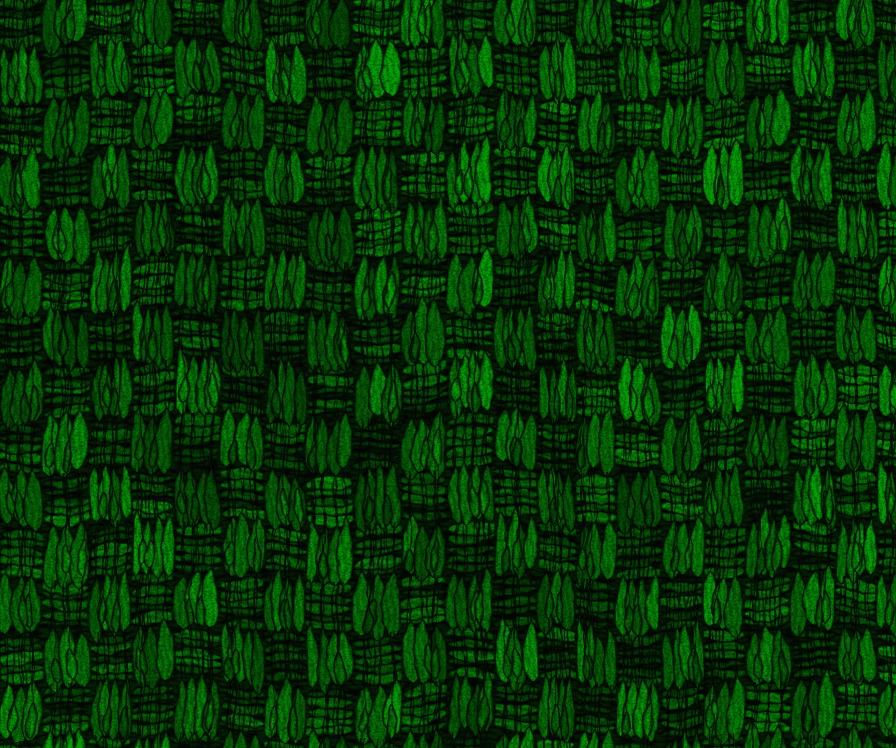
A Shadertoy shader for this texture:

```glsl
// Green basket weave: upright tufts of pointed blades alternate with cells of
// level lens-shaped strands. Every blade is a bent spindle placed by a hashed
// loop, layered with dark rims, then grained with stretched cellular noise.

vec3 hash3(vec3 p) {
    p = fract(p * vec3(0.1031, 0.1030, 0.0973));
    p += dot(p, p.yxz + 33.33);
    return fract((p.xxy + p.yxx) * p.zyx);
}

// Distance to the nearest scattered point
float cellular(vec2 p) {
    vec2 cell = floor(p);
    float nearest = 2.0;
    for (int y = -1; y <= 1; y++)
    for (int x = -1; x <= 1; x++) {
        vec2 c = cell + vec2(x, y);
        nearest = min(nearest, length(c + hash3(vec3(c, 7.0)).xy - p));
    }
    return nearest;
}

// Positive inside a wavy spindle; q.x runs across it and q.y along it
float spindle(vec2 q, vec2 halfSize, float taper, float seed) {
    float t = q.y / halfSize.y;
    q.x += 0.022 * sin(q.y * 6.0 + seed) + 0.008 * sin(q.y * 19.0 + seed * 3.0);
    float width = halfSize.x * pow(max(1.0 - t * t, 0.0), 0.6) * (1.0 - taper * t);
    return width - abs(q.x) - 0.01;
}

void mainImage(out vec4 fragColor, in vec2 fragCoord) {
    vec2 uv = fragCoord / iResolution.xy;
    vec2 p = uv * vec2(20.4, 14.05) + vec2(0.0, 0.78);
    float soft = 20.4 / iResolution.x;

    // Hand-woven drift of the rows and columns
    float bulge = (uv.x - 0.55) * 9.0;
    p += vec2(0.04 * sin(p.x * 1.9 + 0.6) + 0.03 * sin(p.y * 2.3) - 0.25 * exp(-bulge * bulge),
              0.06 * sin(p.x * 0.9 + 1.0) + 0.04 * sin(p.x * 2.1 + p.y));

    float grainUpright = cellular(p * vec2(11.0, 5.0));
    float grainLevel = cellular(p * vec2(3.5, 13.0));
    float fine = cellular(p * vec2(19.0, 23.0));

    // Shadowed ground with faint level threads
    float green = 0.02 + 0.2 * smoothstep(0.75, 0.2, grainLevel) * (0.25 + fine) * 0.6;

    // Own cell first, then the tufts reaching in from above and below
    for (int k = 0; k < 3; k++) {
        float dy = k == 0 ? 0.0 : (k == 1 ? 1.0 : -1.0);
        vec2 id = floor(p) + vec2(0.0, dy);
        bool upright = mod(id.x + id.y, 2.0) > 0.5;
        if (!upright && k > 0) continue;

        vec2 q = p - id - 0.5;
        vec2 f = upright ? q : q.yx;
        vec3 cellRandom = hash3(vec3(id, 50.0));
        float count = upright ? 3.0 + floor(cellRandom.x * 2.0) : 5.0;
        float total = upright ? count + 2.0 : count;
        float side = smoothstep(0.0, 0.05, 0.5 - abs(q.x));
        float grain = upright ? grainUpright : grainLevel;

        for (float i = 0.0; i < 7.0; i++) {
            if (i >= total) break;
            vec3 r = hash3(vec3(id, i + 1.0));
            vec2 centre = vec2(((i + 0.5) / count - 0.5) * 0.9 + (r.x - 0.5) * 0.09,
                               (r.y - 0.5) * (upright ? 0.2 : 0.16));
            vec2 halfSize = upright ? vec2(0.66 / count, 0.5 + 0.13 * r.z)
                                    : vec2(0.065 + 0.075 * r.z, 0.53 + 0.08 * r.x);
            // Short leaves lying in front of the tuft
            if (i >= count) {
                centre = vec2((r.x - 0.5) * 0.7, -0.26 + 0.2 * r.y);
                halfSize = vec2(0.075 + 0.04 * r.z, 0.22 + 0.12 * r.x);
            }
            float d = spindle(f - centre, halfSize, upright ? 0.3 : 0.0, r.x * 40.0);
            d += 0.03 * (0.45 - grain);
            float tone = upright ? 0.25 + 0.17 * r.y : 0.17 + 0.2 * r.z;
            tone *= 0.8 + 0.4 * cellRandom.y;
            tone *= 0.94 + 0.12 * sin(f.x * 45.0 + r.z * 30.0 + 2.0 * sin(f.y * 7.0));
            tone *= 1.2 - 0.4 * grain;
            tone *= smoothstep(-0.025, upright ? 0.06 : 0.045, d);
            float cover = smoothstep(-0.022 - soft, -0.022 + soft, d) * side;
            green = mix(green, 0.015 + tone, cover);
        }
    }

    // Fibre grain and slow wear across the cloth
    green *= 1.3 - 0.62 * fine;
    green *= 1.0 + 0.1 * sin(uv.x * 5.0 + 1.2) * sin(uv.y * 4.0 + 2.0)
                 + 0.35 * dot(uv - 0.5, uv - 0.5);
    fragColor = vec4(0.01, clamp(green, 0.015, 0.62), 0.01, 1.0);
}
```
